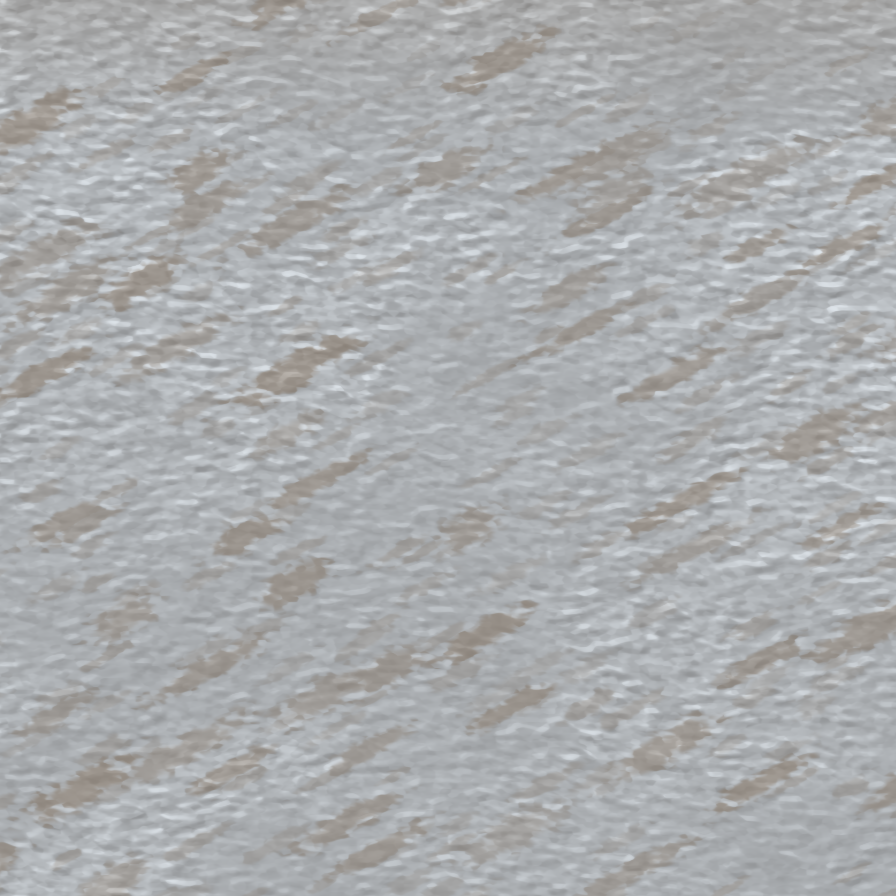
This texture is drawn by a WebGL 2 fragment shader. Its source:

```glsl
#version 300 es
precision highp float;

uniform vec2 u_resolution;
out vec4 outColor;

// Palette
const vec3 PAINT = vec3(0.676, 0.691, 0.705);
const vec3 TAUPE = vec3(0.608, 0.580, 0.550);
const vec3 GRAIN_TINT = vec3(0.95, 1.0, 1.04);

// Worn streaks, in canvas units
const float STREAK_ANGLE = 0.50;
const vec2 STREAK_CELL = vec2(0.160, 0.066);
const vec2 STREAK_MIN = vec2(0.042, 0.010);
const vec2 STREAK_MAX = vec2(0.085, 0.021);
const float STREAK_SHARE = 0.62;
const float SMALL_STREAK_SCALE = 1.9;
const float SMALL_STREAK_WEIGHT = 0.5;
const float EDGE_RAGGEDNESS = 1.3;

// Brushed grain, in canvas units
const vec2 FLECK_CELL = vec2(0.0185, 0.0072);
const vec2 FINE_CELL = vec2(0.0085, 0.0046);
const vec2 CLOUD_CELL = vec2(0.21, 0.11);
const vec2 RELIEF_SHIFT = vec2(0.25, -0.85);
const float RELIEF_GAIN = 0.070;
const float FLECK_GAIN = 0.055;
const float FINE_GAIN = 0.075;
const float CLOUD_GAIN = 0.050;
const float GLINT_GAIN = 0.040;
const float CELL_FALLOFF = 6.0;

vec3 hash3(vec2 cell) {
    vec3 h = fract(vec3(cell.xyx) * vec3(0.1031, 0.1030, 0.0973));
    h += dot(h, h.yxz + 33.33);
    return fract((h.xxy + h.yzz) * h.zyx);
}

// Cellular noise: random cell values blended by distance to their centres
float cellBlend(vec2 p) {
    vec2 base = floor(p);
    float total = 0.0;
    float weights = 0.0;
    for (int y = -1; y <= 1; y++) {
        for (int x = -1; x <= 1; x++) {
            vec2 cell = base + vec2(x, y);
            vec3 rnd = hash3(cell + 101.0);
            vec2 d = p - cell - rnd.xy;
            float w = exp(-CELL_FALLOFF * dot(d, d));
            total += w * rnd.z;
            weights += w;
        }
    }
    return total / max(weights, 1e-5);
}

// Scattered slanted ellipses with edges eroded by the grain
float streaks(vec2 p, float erosion) {
    float c = cos(STREAK_ANGLE);
    float s = sin(STREAK_ANGLE);
    vec2 q = vec2(c * p.x + s * p.y, c * p.y - s * p.x);
    vec2 base = floor(q / STREAK_CELL);
    float cover = 0.0;
    for (int y = -1; y <= 1; y++) {
        for (int x = -1; x <= 1; x++) {
            vec2 cell = base + vec2(x, y);
            vec3 place = hash3(cell + 211.0);
            vec3 form = hash3(cell + 467.0);
            vec2 d = q - (cell + place.xy) * STREAK_CELL;
            vec2 size = mix(STREAK_MIN, STREAK_MAX, form.xy);
            float inside = 1.0 - length(d / size) + erosion;
            float strength = mix(0.5, 1.0, form.z) * step(place.z, STREAK_SHARE);
            cover = max(cover, strength * smoothstep(-0.15, 0.40, inside));
        }
    }
    return cover;
}

void main() {
    vec2 p = gl_FragCoord.xy / min(u_resolution.x, u_resolution.y);

    // Gently wavering brush lines
    vec2 g = p;
    g.y += 0.004 * sin(9.0 * p.x + 5.0 * p.y) + 0.002 * sin(23.0 * p.x - 17.0 * p.y);

    // Grain layers
    vec2 fleckPos = g / FLECK_CELL;
    float fleck = cellBlend(fleckPos);
    float relief = fleck - cellBlend(fleckPos + RELIEF_SHIFT);
    float fine = cellBlend(g / FINE_CELL + 37.0);
    float cloud = cellBlend(p / CLOUD_CELL + 19.0);

    // Worn areas, with a warmer upper margin
    float erosion = EDGE_RAGGEDNESS * (0.5 * (0.5 - fleck) + 0.4 * (0.5 - fine));
    float worn = streaks(p, erosion);
    float smallWorn = streaks(p * SMALL_STREAK_SCALE + 7.3, erosion);
    worn = max(worn, SMALL_STREAK_WEIGHT * smallWorn);
    worn = max(worn, 0.35 * smoothstep(0.80, 1.05, p.y));

    // Paint relief: softer in hazy and worn areas
    float texture_depth = mix(0.70, 1.25, smoothstep(0.25, 0.75, cloud));
    texture_depth *= 1.0 - 0.35 * worn;
    float tone = RELIEF_GAIN * relief + FLECK_GAIN * (fleck - 0.5) + FINE_GAIN * (fine - 0.5);
    tone += GLINT_GAIN * smoothstep(0.25, 0.60, relief);
    tone = tone * texture_depth + CLOUD_GAIN * (cloud - 0.5);

    vec3 color = mix(PAINT, TAUPE, worn) + tone * GRAIN_TINT;
    outColor = vec4(color, 1.0);
}
```
